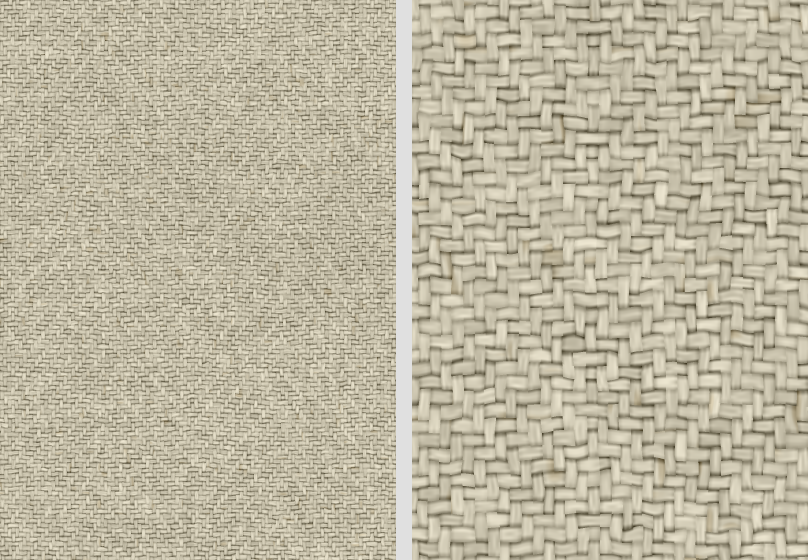
Left: the whole. Right: its middle third, enlarged.
Reproduce this texture procedurally as a WebGL 2 fragment shader.

```glsl
#version 300 es
precision highp float;
// Draws a natural linen herringbone: a 2/2 twill whose diagonals reverse in vertical stripes.

#define ENDS 150.0          // warp threads per canvas height
#define PICKS 122.0         // weft threads per canvas height
#define STRIPE 24.0         // warp threads in one herringbone stripe
#define AXIS 51.0           // warp thread at the foot of a chevron
#define FLAX vec3(0.826, 0.800, 0.715)
#define GAP 0.31            // darkness between threads
#define FIBRE 0.13          // contrast of fibres along a thread
#define UNEVEN 0.07         // variation from float to float
#define WOBBLE 0.6          // thread wander, in threads
#define SAMPLES 3           // antialiasing grid per side

uniform vec2 u_resolution;
out vec4 fragColor;

float hash(vec2 p) {
  return fract(sin(dot(p, vec2(127.1, 311.7))) * 43758.5453);
}

float noise(vec2 p) {
  vec2 i = floor(p), f = fract(p);
  f = f * f * (3.0 - 2.0 * f);
  return mix(mix(hash(i), hash(i + vec2(1, 0)), f.x),
             mix(hash(i + vec2(0, 1)), hash(i + vec2(1, 1)), f.x), f.y);
}

// Phase 0..3 of the twill; the triangle wave turns diagonals into chevrons
float twillPhase(vec2 cell) {
  float climb = abs(mod(cell.x - AXIS + STRIPE, 2.0 * STRIPE) - STRIPE);
  return mod(cell.y - climb, 4.0);
}

bool warpOnTop(vec2 cell) {
  return twillPhase(cell) < 1.5;
}

// Darkening where a float dives under its neighbour at either end
float floatEnds(vec2 cell, vec2 along, float t, bool warp) {
  float before = warpOnTop(cell - along) != warp ? smoothstep(0.42, 0.0, t) : 0.0;
  float after = warpOnTop(cell + along) != warp ? smoothstep(0.58, 1.0, t) : 0.0;
  return max(before, after);
}

vec3 weave(vec2 p) {
  // Threads wander slightly
  vec2 wander = vec2(noise(p * vec2(20.0, 14.0)), noise(p * vec2(14.0, 20.0) + 40.0)) - 0.5;
  vec2 q = p * vec2(ENDS, PICKS) + WOBBLE * wander;
  q += 0.3 * (vec2(noise(q * 0.7 + 9.0), noise(q * 0.7 + 71.0)) - 0.5);
  vec2 cell = floor(q), f = fract(q);

  bool warp = warpOnTop(cell);
  vec2 along = warp ? vec2(0, 1) : vec2(1, 0);
  float t = warp ? f.y : f.x;
  float side = abs((warp ? f.x : f.y) - 0.5) * 2.0;

  // Shadows: narrow between warps, deep and broken above and below wefts
  float ends = floatEnds(cell, along, t, warp);
  float flank = smoothstep(0.45, 1.0, side);
  float depth = mix(0.35, 1.65, hash(cell + 17.0));
  float shade = warp ? 0.35 * flank + 0.70 * ends : 0.85 * flank + 0.30 * ends;
  shade *= GAP * depth;

  // Fibres run with the thread; each float and thread has its own tone
  vec2 grain = warp ? vec2(4.0, 1.0) : vec2(1.0, 4.0);
  float fibre = noise(q * grain + (warp ? 0.0 : 300.0)) - 0.5;
  vec2 firstCell = warpOnTop(cell - along) == warp ? cell - along : cell;
  float floatTone = hash(firstCell + (warp ? 3.0 : 57.0)) - 0.5;
  float threadTone = noise(warp ? vec2(cell.x * 3.7, q.y * 0.06)
                                : vec2(q.x * 0.06, cell.y * 3.7 + 90.0)) - 0.5;
  float cloud = noise(p * 6.0 + 5.0) - 0.5;
  float tone = FIBRE * fibre + UNEVEN * floatTone + 0.045 * threadTone + 0.02 * cloud;

  // Occasional darker slubs of raw flax
  float slub = smoothstep(0.84, 0.97, noise(q * (warp ? vec2(0.9, 0.25) : vec2(0.25, 0.9)) + 200.0));
  return FLAX + tone - shade - slub * vec3(0.07, 0.09, 0.12);
}

void main() {
  vec3 sum = vec3(0.0);
  for (int i = 0; i < SAMPLES; i++) {
    for (int j = 0; j < SAMPLES; j++) {
      vec2 offset = (vec2(i, j) + 0.5) / float(SAMPLES) - 0.5;
      sum += weave((gl_FragCoord.xy + offset) / u_resolution.y);
    }
  }
  fragColor = vec4(clamp(sum / float(SAMPLES * SAMPLES), 0.0, 1.0), 1.0);
}
```
